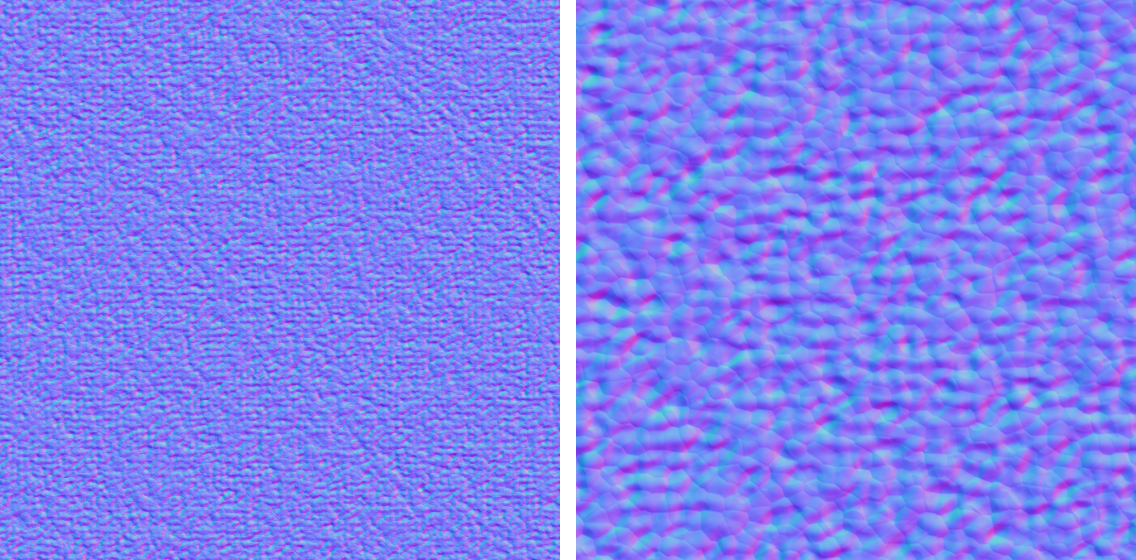
Left: the whole. Right: its middle third, enlarged.
Write a WebGL 2 fragment shader that draws this texture map.

```glsl
#version 300 es
precision highp float;
// Tangent-space normal map of a rough, fuzzy woven cloth.
// A height field of frayed thread rows, faint columns and cellular fibres
// is differentiated, and its surface normal is encoded as a colour.

uniform vec2 u_resolution;
out vec4 fragColor;

const float TAU = 6.2831853;

// Weave: threads per canvas side; heights are in units of one row
const float ROWS = 80.0;
const float COLUMNS = 86.0;
const float ROW_HEIGHT = 0.025;
const float COLUMN_HEIGHT = 0.011;
const float ROW_WAVER = 0.08;
const float ROW_FRAY = 0.12;

// Grain: cells per canvas side and height of each layer
const vec2 LUMP_CELLS = vec2(36.0, 44.0);
const vec2 FIBRE_CELLS = vec2(98.0, 145.0); // along and across the slant
const vec2 CRUMB_CELLS = vec2(98.0, 116.0);
const vec2 PATCH_CELLS = vec2(22.0, 34.0);
const float LUMP_HEIGHT = 0.055;
const float FIBRE_HEIGHT = 0.10;
const float CRUMB_HEIGHT = 0.10;
const float PIT_BIAS = 0.35;

// Encoding
const float STEEPNESS = 1.1;
const float SAMPLE_STEP = 0.0006;
const vec2 MEAN_TILT = vec2(-0.015, 0.0);
const float DEPTH_SCALE = 0.945;

vec3 hash3(vec2 cell) {
    vec3 q = fract(cell.xyx * vec3(0.1031, 0.1030, 0.0973));
    q += dot(q, q.yxz + 33.33);
    return fract((q.xxy + q.yzz) * q.zyx);
}

// Cellular noise: x = sum of signed round bumps, y = squared nearest distance
vec2 cellular(vec2 p) {
    vec2 base = floor(p);
    float bumps = 0.0;
    float nearest = 2.0;
    for (int j = -1; j <= 1; j++) {
        for (int i = -1; i <= 1; i++) {
            vec2 cell = base + vec2(i, j);
            vec3 rnd = hash3(cell + 207.0);
            vec2 offset = cell + rnd.xy - p;
            float d2 = dot(offset, offset);
            float falloff = max(0.0, 1.0 - d2);
            float weight = rnd.z - 0.5 + 0.5 * sign(rnd.z - 0.5);
            bumps += weight * falloff * falloff;
            nearest = min(nearest, d2);
        }
    }
    return vec2(bumps, nearest);
}

// Layered sines that bend the threads
float waver(vec2 p) {
    return sin(TAU * (9.0 * p.x + 3.0 * p.y))
         + 0.7 * sin(TAU * (23.0 * p.x - 11.0 * p.y) + 1.3)
         + 0.5 * sin(TAU * (41.0 * p.x + 17.0 * p.y) + 4.1);
}

float clothHeight(vec2 p, float weaveClarity) {
    // Fibres lean up to the right; pits are steeper than humps
    vec2 slanted = vec2(p.x + p.y, p.y - p.x) * inversesqrt(2.0);
    float fibre = cellular(slanted * FIBRE_CELLS + 31.0).x;
    fibre -= PIT_BIAS * abs(fibre);

    // Crossing threads, frayed by the fibres
    float rowPhase = ROWS * p.y + ROW_WAVER * waver(p) + ROW_FRAY * fibre;
    float columnPhase = COLUMNS * p.x + ROW_WAVER * waver(p.yx + 0.37);
    float weave = ROW_HEIGHT * sin(TAU * rowPhase)
                + COLUMN_HEIGHT * sin(TAU * columnPhase);

    // Soft lumps and sharp-edged crumbs
    float grain = LUMP_HEIGHT * cellular(p * LUMP_CELLS).x
                + FIBRE_HEIGHT * fibre
                - CRUMB_HEIGHT * cellular(p * CRUMB_CELLS + 83.0).y;
    return (weave * weaveClarity + grain) / ROWS;
}

void main() {
    vec2 uv = gl_FragCoord.xy / u_resolution;

    // The weave shows clearly in some patches and is buried in others
    float weaveClarity = clamp(0.9 + 0.45 * cellular(uv * PATCH_CELLS).x, 0.3, 1.5);

    // Central differences also soften the creases
    vec2 e = vec2(SAMPLE_STEP, 0.0);
    vec2 slope = vec2(
        clothHeight(uv + e.xy, weaveClarity) - clothHeight(uv - e.xy, weaveClarity),
        clothHeight(uv + e.yx, weaveClarity) - clothHeight(uv - e.yx, weaveClarity)
    ) / (2.0 * SAMPLE_STEP);

    vec3 normal = normalize(vec3(MEAN_TILT - STEEPNESS * slope, 1.0));
    normal.z *= DEPTH_SCALE;
    fragColor = vec4(0.5 + 0.5 * normal, 1.0);
}
```
